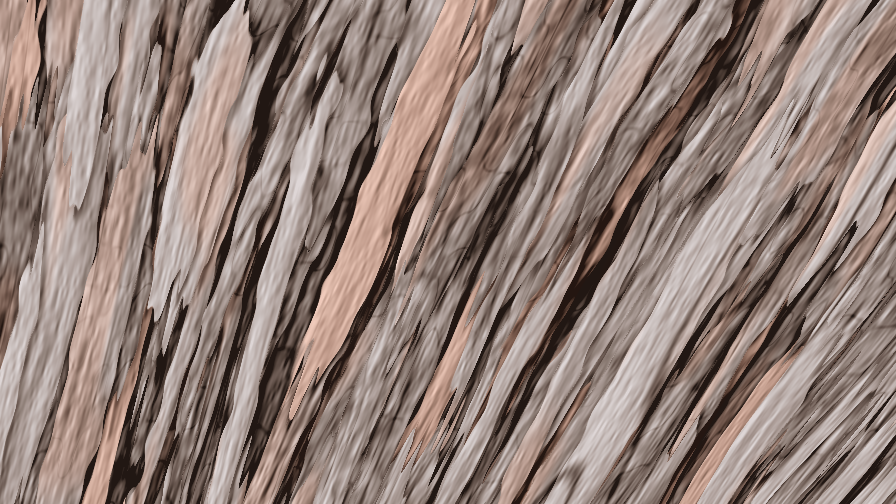
Give the GLSL for this texture, as a Shadertoy shader.

```glsl
// Weathered fibrous bark: long frayed strips lean to the right over dark gaps.
// Layers of jittered strips are stacked in a fanned grain space, each casting a
// shadow, then stretched noise adds fibres, flakes and splits to the tone.

const int   LAYERS      = 6;
const vec2  STRIP_CELL  = vec2(0.13, 0.72);  // strip spacing across, along grain
const vec2  HALF_WIDTH  = vec2(0.022, 0.058);
const vec2  HALF_LENGTH = vec2(0.30, 0.62);
const float LEAN        = 0.17;              // slope of the grain at the left
const float FAN         = 0.30;              // growth of that slope to the right
const float STRIP_TILT  = 0.16;
const float RAGGED      = 0.018;
const float SHADOW_SIZE = 0.020;
const float FIBRE_GAIN  = 3.8;
const float RELIEF_GAIN = 3.4;
const vec3  RUST_TINT   = vec3(1.10, 0.93, 0.84);
const vec3  RAMP[7] = vec3[7](
    vec3(0.13, 0.09, 0.075), vec3(0.30, 0.24, 0.21), vec3(0.44, 0.37, 0.34),
    vec3(0.56, 0.50, 0.47),  vec3(0.68, 0.62, 0.60), vec3(0.78, 0.74, 0.73),
    vec3(0.87, 0.84, 0.84));

// Integer hash: three values in 0..1 for a lattice cell
vec3 hash3(vec2 cell, int salt) {
    uvec3 v = uvec3(ivec3(ivec2(cell), salt)) * 1664525u + 1013904223u;
    v.x += v.y * v.z; v.y += v.z * v.x; v.z += v.x * v.y;
    v ^= v >> 16u;
    v.x += v.y * v.z; v.y += v.z * v.x; v.z += v.x * v.y;
    return vec3(v >> 8u) / 16777216.0;
}

float noise(vec2 p) {
    vec2 i = floor(p), f = fract(p);
    f = f * f * (3.0 - 2.0 * f);
    float bottom = mix(hash3(i, 91).x, hash3(i + vec2(1, 0), 91).x, f.x);
    float top    = mix(hash3(i + vec2(0, 1), 91).x, hash3(i + vec2(1, 1), 91).x, f.x);
    return mix(bottom, top, f.y);
}

// Fine threads running along the grain
float fibres(vec2 q) {
    return 0.40 * noise(q * vec2(48, 5)) + 0.35 * noise(q * vec2(105, 12) + 7.0)
         + 0.25 * noise(q * vec2(190, 45) + 19.0);
}

// Thin dark line along the middle contour of a noise field
float splitLine(vec2 q, float width) {
    return 1.0 - smoothstep(0.0, width, abs(noise(q) - 0.5));
}

// Canvas to (across, along) coordinates of the fanned grain
vec2 grainSpace(vec2 p) {
    float along = p.y - 0.5;
    float across = (p.x - LEAN * along) / (1.0 + FAN * along);
    return vec2(across + 0.03 * (noise(p * vec2(4.0, 2.5)) - 0.5), along);
}

vec3 barkColour(float tone) {
    tone = clamp(tone, 0.0, 5.999);
    int i = int(tone);
    return mix(RAMP[i], RAMP[i + 1], fract(tone));
}

void mainImage(out vec4 fragColor, in vec2 fragCoord) {
    vec2 q = grainSpace(fragCoord / iResolution.y);
    float soft = 0.8 / iResolution.y;

    // Deep layer seen between the strips
    float tone = 2.0, shade = 0.0, rust = 0.0, rough = 1.0;
    vec2 local = q;

    // Stack of strips, lowest first
    for (int layer = 0; layer < LAYERS; layer++) {
        float level = float(layer);
        vec2 grid = q / STRIP_CELL + level * vec2(0.37, 0.61);
        float ragged = (noise(q * vec2(45, 16) + level * 13.0) - 0.5) * RAGGED;
        float fray = (noise(q * vec2(95, 3) + level * 29.0) - 0.5) * 0.40;
        for (int k = 0; k < 9; k++) {
            vec2 cell = floor(grid) + vec2(k % 3 - 1, k / 3 - 1);
            vec3 place = hash3(cell, layer), look = hash3(cell, layer + 40);
            if (look.z < 0.35) continue;
            vec2 r = (grid - cell - 0.2 - 0.6 * place.xy) * STRIP_CELL;
            r.x -= (place.z - 0.5) * STRIP_TILT * r.y;
            float halfWidth = mix(HALF_WIDTH.x, HALF_WIDTH.y, look.x * look.x);
            float halfLength = mix(HALF_LENGTH.x, HALF_LENGTH.y, look.y);
            float reach = abs(r.y) / halfLength + fray;
            float inside = halfWidth * (1.0 - pow(max(reach, 0.0), 5.0))
                         - abs(r.x) + ragged;
            float mask = smoothstep(-soft, soft, inside);
            float shadow = smoothstep(-SHADOW_SIZE, 0.0, inside);
            shade = mix(shade + shadow * (r.x > 0.0 ? 1.3 : 0.6), 0.0, mask);
            float pale = fract(place.z * 7.0 + look.y * 5.0);
            float roundness = -0.45 * r.x / halfWidth;
            tone = mix(tone, mix(2.7, 4.9, pale) + roundness, mask);
            rust = mix(rust, step(0.88, fract(look.z * 17.0)), mask);
            rough = mix(rough, 1.0 - smoothstep(0.35, 0.8, pale), mask);
            if (mask > 0.5) local = r + place.xy * 9.0 + level;
        }
    }

    // Fibres and their side-lit relief
    float thread = fibres(local);
    float relief = thread - fibres(local + vec2(0.005, -0.004));
    tone += (thread - 0.5) * FIBRE_GAIN * mix(0.55, 1.1, rough) + relief * RELIEF_GAIN;

    // Flaky crust on the brown strips, splits on all of them
    float flake = noise(local * vec2(75, 38) + 3.0);
    tone += rough * ((flake - 0.5) * 1.3 - 0.9 * splitLine(local * vec2(34, 13), 0.06));
    float gate = smoothstep(0.35, 0.65, noise(local * vec2(14, 4) + 31.0));
    tone -= gate * mix(0.8, 1.8, rough) * splitLine(local * vec2(30, 3.2) + 5.0, 0.08);

    // Long crevices and strip shadows
    float gap = smoothstep(0.45, 0.7, noise(q * vec2(5, 2) + 17.0));
    tone -= 2.6 * gap * splitLine(q * vec2(13, 1.1) + 2.0, 0.045);
    tone -= 1.9 * min(shade, 1.6);

    // Rust stains
    float stain = smoothstep(0.62, 0.85, noise(local * vec2(18, 3) + 43.0));
    vec3 tint = mix(vec3(1), RUST_TINT, max(rust * 0.8, stain * 0.5));
    fragColor = vec4(barkColour(tone) * tint, 1.0);
}
```
